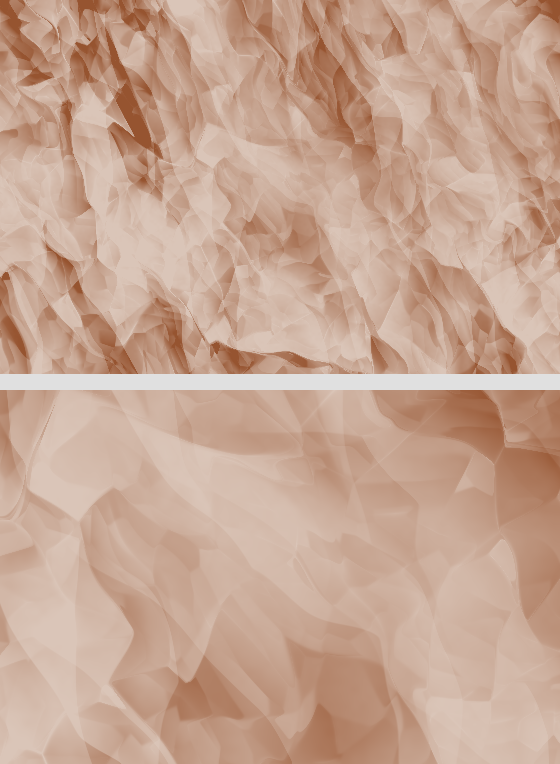
Top: the whole. Bottom: its middle third, enlarged.
Give the GLSL for this texture, as a Shadertoy shader.

```glsl
const vec3 SHADOW_TAN = vec3(0.62, 0.38, 0.25);
const vec3 PALE_PAPER = vec3(0.83, 0.73, 0.67);

vec3 hash32(vec2 p) {
    vec3 q = fract(p.xyx * vec3(0.1031, 0.1030, 0.0973));
    q += dot(q, q.yxz + 33.33);
    return fract((q.xxy + q.yzz) * q.zyx);
}

float valueNoise(vec2 p) {
    vec2 i = floor(p), f = fract(p);
    f = f * f * (3.0 - 2.0 * f);
    float bottom = mix(hash32(i).x, hash32(i + vec2(1, 0)).x, f.x);
    float top = mix(hash32(i + vec2(0, 1)).x, hash32(i + vec2(1, 1)).x, f.x);
    return mix(bottom, top, f.y);
}

vec2 noiseOffset(vec2 p) {
    return vec2(valueNoise(p + 3.0), valueNoise(p + 19.0)) - 0.5;
}

// Rotates into a fold direction, then scales across and along it
vec2 foldSpace(vec2 p, float angle, vec2 scale) {
    float c = cos(angle), s = sin(angle);
    return vec2(c * p.x + s * p.y, c * p.y - s * p.x) * scale;
}

// Tilted planes in Voronoi cells with smoothed borders: x = tone, y = crease.
// align = 0 tilts each plane at random, 1 tilts them all across the fold.
vec2 facets(vec2 p, float sharpness, float tilt, float align) {
    vec2 base = floor(p);
    vec2 sum = vec2(0.0);
    float total = 0.0, nearest = 9.0, second = 9.0;
    for (int y = -1; y <= 1; y++)
    for (int x = -1; x <= 1; x++) {
        vec2 cell = base + vec2(x, y);
        vec3 rnd = hash32(cell);
        vec3 look = hash32(cell + 71.7);
        vec2 r = p - cell - rnd.xy;
        float d = dot(r, r);
        float angle = 6.2832 * rnd.z * (1.0 - align);
        float tone = 2.0 * look.x - 1.0 + tilt * dot(r, vec2(cos(angle), sin(angle)));
        // Weights stay relative to the nearest cell found so far
        second = min(second, max(nearest, d));
        float closest = min(nearest, d);
        float keep = exp(sharpness * (closest - nearest));
        float w = exp(sharpness * (closest - d));
        sum = sum * keep + w * vec2(tone, smoothstep(0.45, 0.95, look.y));
        total = total * keep + w;
        nearest = closest;
    }
    sum /= total;
    // Creases come and go along their length
    float broken = smoothstep(0.45, 0.8, valueNoise(p * 2.3 + 5.0));
    return vec2(sum.x, sum.y * broken * exp(-0.6 * sharpness * (second - nearest)));
}

// Shade that is crisp on one side of a fold and fades on the other
float wedge(vec2 p, float sharpness, float from, float to) {
    return smoothstep(from, to, facets(p, sharpness, 2.6, 1.0).x);
}

void mainImage(out vec4 fragColor, in vec2 fragCoord) {
    vec2 p = fragCoord / iResolution.y;
    float aspect = iResolution.x / iResolution.y;

    // Bent and jagged fold lines
    vec2 bend = 0.09 * noiseOffset(p * 4.5) + 0.035 * noiseOffset(p * 13.0);
    vec2 q = p + bend;

    // Each fold shifts the smaller ones, so creases break at its edges
    vec2 large = facets(foldSpace(q, 0.70, vec2(4.2, 2.0)) + 13.0, 110.0, 1.5, 0.0);
    q += 0.05 * large.x * vec2(0.8, -0.6);
    vec2 medium = facets(foldSpace(q, 0.42, vec2(9.5, 4.2)) + 37.0, 80.0, 2.0, 0.0);
    q += 0.022 * medium.x * vec2(0.6, 0.8);
    vec2 small = facets(foldSpace(q, -0.45, vec2(17.0, 8.0)) + 59.0, 55.0, 2.0, 0.0);
    q += 0.010 * small.x;
    vec2 fine = facets(foldSpace(q, 0.75, vec2(34.0, 17.0)) + 83.0, 32.0, 1.9, 0.0);

    // Long wedges of shade, with shorter ones and lit flanks among them
    vec2 w = p + bend;
    float longShade = wedge(foldSpace(w, 0.45, vec2(6.0, 2.3)) + 107.0, 110.0, 0.4, 1.6);
    float shortShade = wedge(foldSpace(w, 0.62, vec2(12.0, 4.5)) + 131.0, 70.0, 0.6, 1.7);
    float flank = wedge(foldSpace(w, 0.15, vec2(13.0, 4.5)) + 157.0, 70.0, 0.7, 1.7);

    // A broad calm sheet amid rougher crumpling
    vec2 fromSheet = foldSpace(q - vec2(0.57 * aspect, 0.47), 0.75, vec2(4.2, 2.4));
    float sheet = exp(-dot(fromSheet, fromSheet));
    float rough = mix(0.65, 1.25, valueNoise(p * 3.0 + 41.0)) * (1.0 - 0.5 * sheet);

    float light = 0.80 * large.x + 1.3 * (valueNoise(p * 2.2 + 7.0) - 0.5);
    light += rough * (0.66 * medium.x + 0.52 * small.x + 0.36 * fine.x);
    light += 1.1 * sheet - 1.4 * longShade * (1.0 - 0.6 * sheet);
    light += rough * (0.9 * flank - 0.9 * shortShade);
    light = min(light, 3.0);

    // Pale tones flatten out, dark ones stretch
    float tone = 0.70 + 0.28 * light - 0.045 * light * light;
    tone += rough * (0.30 * large.y + 0.40 * medium.y + 0.36 * small.y + 0.20 * fine.y);
    tone += 0.03 * (valueNoise(p * 130.0) - 0.5);

    fragColor = vec4(mix(SHADOW_TAN, PALE_PAPER, clamp(tone, -0.15, 1.12)), 1.0);
}
```
